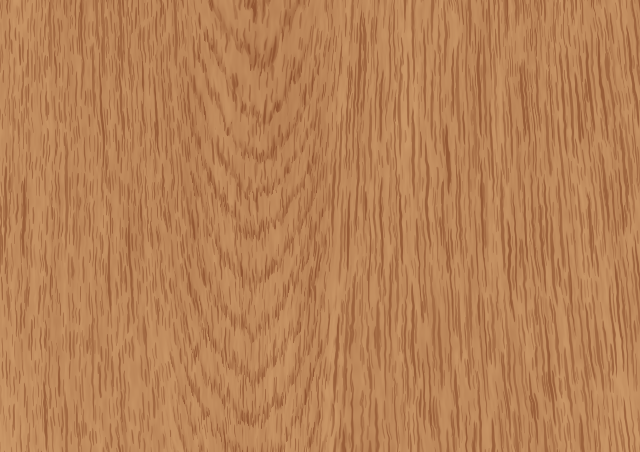
Reproduce this texture procedurally as a Shadertoy shader.

```glsl
// Plain-sawn oak: short dark pores scattered over a warm tan ground.
// Pores are tapered dashes in jittered columns; a warped grain axis leans them,
// and nested arches on the left plus long bold lines on the right set density.
#define LIGHT_WOOD vec3(0.788, 0.588, 0.400)
#define DARK_PORE vec3(0.570, 0.335, 0.195)
#define ARCH_CENTER 0.563
#define ARCH_SPACING 0.098
#define BOARD_SPLIT 0.735
#define FINE_PORE vec2(0.0076, 0.050)
#define MEDIUM_PORE vec2(0.0105, 0.085)
#define LONG_PORE vec2(0.0145, 0.270)
#define PORE_INK 0.80

float hash(vec2 p) {
    return fract(sin(dot(p, vec2(127.1, 311.7))) * 43758.5453);
}

float noise(vec2 p) {
    vec2 i = floor(p), f = fract(p);
    f = f * f * (3.0 - 2.0 * f);
    return mix(mix(hash(i), hash(i + vec2(1, 0)), f.x),
               mix(hash(i + vec2(0, 1)), hash(i + vec2(1, 1)), f.x), f.y);
}

// Tapered dashes, one per cell, in columns shifted at random along the grain
float pores(vec2 grain, vec2 cell, float density, float seed) {
    float soft = 0.0006 + 0.38 / iResolution.y;
    float column = floor(grain.x / cell.x);
    float ink = 0.0;
    for (int i = -1; i <= 1; i++) {
        float c = column + float(i);
        float along = grain.y / cell.y + 9.0 * hash(vec2(c, seed));
        vec2 id = vec2(c, floor(along) + seed);
        float center = (c + 0.5 + 0.6 * (hash(id + 11.0) - 0.5)) * cell.x;
        float halfLength = mix(0.30, 0.5, hash(id + 23.0));
        float reach = (fract(along) - 0.5) / halfLength;
        float taper = max(1.0 - reach * reach, 0.0);
        float halfWidth = cell.x * mix(0.10, 0.25, hash(id + 37.0)) * sqrt(taper);
        float body = 1.0 - smoothstep(-soft, soft, abs(grain.x - center) - halfWidth);
        float present = 1.0 - smoothstep(density - 0.08, density + 0.08, hash(id + 53.0));
        float strength = mix(0.6, 1.0, hash(id + 71.0));
        ink = max(ink, body * present * strength * smoothstep(0.0, 0.3, taper));
    }
    return ink;
}

// Grain axis: converges below the arches, leans on the right, wanders slightly
vec2 grainSpace(vec2 p) {
    float dx = p.x - ARCH_CENTER;
    float converge = -0.75 * dx * exp(-dx * dx / 0.04);
    float lean = 0.035 * smoothstep(0.70, 0.85, p.x) + 0.06 * smoothstep(1.0, 1.4, p.x);
    float wander = 0.014 * noise(p * vec2(5.0, 3.0)) + 0.006 * noise(p * vec2(22.0, 13.0))
                 + 0.0028 * noise(p * vec2(80.0, 65.0));
    return vec2(p.x + (converge + lean) * (p.y - 0.5) + wander, p.y);
}

// Nested V-shaped bands, feathered by a random shift per grain column
float arches(vec2 p, float grainX) {
    float dx = abs(p.x - ARCH_CENTER + 0.02 * (noise(vec2(p.y * 5.0, 4.0)) - 0.5));
    float rise = 0.55 * dx + 5.5 * dx * dx + 80.0 * dx * dx * dx * dx;
    float feather = 0.42 * (noise(vec2(grainX / 0.0045, p.y * 14.0)) - 0.5);
    float drift = 0.8 * noise(vec2(p.x * 5.0, p.y * 4.0) + 8.0);
    float phase = fract((p.y - rise) / ARCH_SPACING + drift + feather);
    return smoothstep(0.0, 0.08, phase) * (1.0 - smoothstep(0.14, 0.46, phase));
}

void mainImage(out vec4 fragColor, in vec2 fragCoord) {
    vec2 p = fragCoord / iResolution.y;
    vec2 grain = grainSpace(p);

    // Regions of the board
    float archWidth = mix(0.23, 0.15, p.y);
    float archZone = 1.0 - smoothstep(archWidth * 0.65, archWidth, abs(p.x - ARCH_CENTER));
    float rightZone = smoothstep(-0.01, 0.01, grain.x - BOARD_SPLIT - 0.01);
    float paleStrip = exp(-pow((grain.x - BOARD_SPLIT - 0.028) / 0.013, 2.0));
    float patches = noise(vec2(grain.x * 14.0, p.y * 1.6)) - 0.5;
    float broad = noise(vec2(grain.x * 4.5 + 3.0, p.y * 1.1)) - 0.5;
    float band = arches(p, grain.x) * archZone;

    // Pores: fine and medium on the left, long and bold on the right
    float fineDensity = mix(0.60, 0.46, max(archZone, rightZone))
                      + 0.25 * patches + 0.65 * band - 0.3 * paleStrip;
    float mediumDensity = mix(0.55 - 0.30 * archZone, 0.34, rightZone)
                        + 0.30 * patches + 0.50 * band - 0.3 * paleStrip;
    float longDensity = mix(0.24 * (1.0 - archZone), 0.92, rightZone)
                      + 0.20 * patches - 0.6 * paleStrip;
    float fine = pores(grain, FINE_PORE, fineDensity, 3.0);
    float medium = pores(grain, MEDIUM_PORE, mediumDensity, 31.0);
    float bold = pores(grain, LONG_PORE, longDensity, 17.0);
    float ink = max(max(fine * mix(0.85, 0.65, rightZone), medium * 0.92), bold);

    // Ground: soft streaks, faint fibre and a tint beneath the arches
    float streaks = noise(vec2(grain.x * 85.0, p.y * 4.0));
    float fibre = noise(vec2(grain.x * 240.0, p.y * 38.0));
    float ground = 0.17 * streaks + 0.17 * fibre + 0.12 * patches + 0.12 * broad
                 + band * (0.10 + 0.28 * fibre) + 0.04 * archZone - 0.10 * paleStrip;

    float tone = clamp(ground + PORE_INK * ink * (1.0 - 0.5 * ground), 0.0, 1.0);
    fragColor = vec4(mix(LIGHT_WOOD, DARK_PORE, tone), 1.0);
}
```
